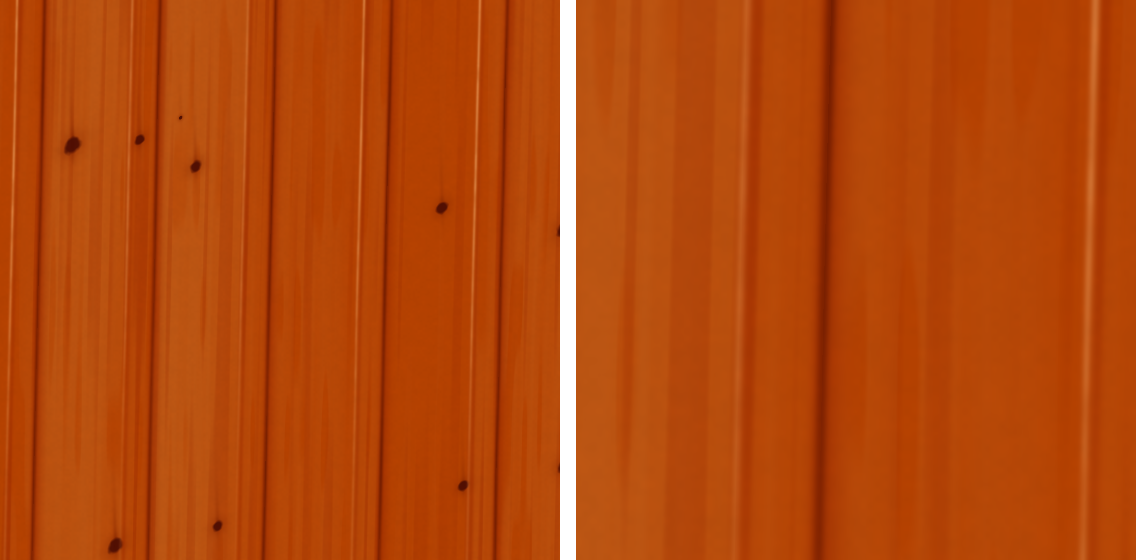
Left: the whole. Right: its middle third, enlarged.
Write a Shadertoy shader that draws this texture.

```glsl
// Varnished pine panelling: slightly leaning boards with grooves, glossy bevels, grain and knots.
#define BOARD_PITCH 0.2065
#define FIRST_GROOVE 0.057
#define LEAN 0.023
#define BEVEL_START 0.76
#define GROOVE_WIDTH 0.0036
#define SHADOW_WIDTH 0.013
#define GLINT_WIDTH 0.0026
#define GRAIN_AMOUNT 0.45
#define KNOT_RADIUS 0.017
#define SPECKLE 0.018

const vec3 DEEP_ORANGE = vec3(0.705, 0.255, 0.005);
const vec3 PALE_ORANGE = vec3(0.735, 0.335, 0.075);
const vec3 RED_SHADE = vec3(0.63, 0.18, 0.0);
const vec3 GROOVE_BROWN = vec3(0.45, 0.11, 0.0);
const vec3 KNOT_BROWN = vec3(0.29, 0.045, 0.01);
const vec3 GLINT = vec3(0.83, 0.47, 0.22);

float hash(vec2 p) {
    return fract(sin(dot(p, vec2(127.1, 311.7))) * 43758.5453);
}

float noise(vec2 p) {
    vec2 cell = floor(p), f = fract(p);
    f = f * f * (3.0 - 2.0 * f);
    return mix(mix(hash(cell), hash(cell + vec2(1, 0)), f.x),
               mix(hash(cell + vec2(0, 1)), hash(cell + vec2(1, 1)), f.x), f.y);
}

float bell(float d, float width) {
    return exp(-d * d / (width * width));
}

// Centre across the board, height and radius of one knot: upper, lower, or small
vec3 knotPlace(float board, int kind) {
    float radius = KNOT_RADIUS * abs(cos(board * 0.7854));
    if (kind == 0) return vec3(0.27 + 0.07 * board, 0.74 - 0.037 * board, radius);
    if (kind == 1) return vec3(0.64 + 0.08 * cos(2.1 * board), 0.025 + 0.036 * board, radius * 0.9);
    return vec3(0.85 - 0.65 * board, 0.75 + 0.04 * board, KNOT_RADIUS * max(0.6 - 0.37 * board, 0.0));
}

void mainImage(out vec4 fragColor, in vec2 fragCoord) {
    vec2 uv = fragCoord / iResolution.y;
    float pixel = 1.0 / iResolution.y;

    // Board number and position across it
    float wobble = 0.0015 * (noise(vec2(uv.x * 5.0, uv.y * 4.0)) - 0.5);
    float across = (uv.x - FIRST_GROOVE - LEAN * uv.y + wobble) / BOARD_PITCH;
    float board = floor(across);
    float u = fract(across);
    float x = u * BOARD_PITCH;
    float seed = board * 17.0;

    // Base tone of each board and its bevel
    float boardTone = 0.5 + 0.5 * cos(1.366 * (board - 0.6));
    float edge = pixel / BOARD_PITCH;
    float bevel = smoothstep(BEVEL_START - edge, BEVEL_START + edge, u);
    float tone = mix(boardTone, 0.3, bevel);

    // Long grain, broad bands and growth figures
    float bend = 0.006 * noise(vec2(seed, uv.y * 3.0));
    float fineGrain = noise(vec2((x + bend) * 170.0 + seed, uv.y * 2.5 + seed));
    float broadGrain = noise(vec2((x + bend) * 45.0 + seed, uv.y * 1.3 + seed));
    float figure = noise(vec2((x + bend) * 75.0 - seed, uv.y * 4.5 - seed));
    tone += GRAIN_AMOUNT * (0.4 * fineGrain + 0.7 * broadGrain - 0.55);
    tone -= 0.4 * smoothstep(0.66, 0.85, figure);
    tone -= 0.35 * smoothstep(0.5, 0.74, u) * (1.0 - bevel) * (1.0 - 0.5 * uv.y);
    vec3 color = mix(DEEP_ORANGE, PALE_ORANGE, clamp(tone, 0.0, 1.1));
    float redStreak = smoothstep(0.58, 0.9, noise(vec2(x * 110.0 - seed, uv.y * 1.8 + seed)));
    color = mix(color, RED_SHADE, redStreak * mix(0.3, 0.5, bevel));

    // Knots with a reddish halo and a thin vertical streak
    for (int kind = 0; kind < 3; kind++) {
        vec3 knot = knotPlace(board, kind);
        float size = knot.z / KNOT_RADIUS;
        vec2 d = vec2((u - knot.x) * BOARD_PITCH, uv.y - knot.y);
        float dist = length(vec2(d.x, d.y - 0.35 * d.x));
        dist += 0.004 * size * (noise(d * 160.0 + seed) - 0.5);
        float tail = bell(d.x + 0.05 * d.y, 0.004) * exp(-abs(d.y) / (d.y > 0.0 ? 0.06 : 0.02));
        float halo = bell(dist, knot.z * 1.35 + 0.0001);
        float core = 1.0 - smoothstep(knot.z * 0.55, knot.z * 1.05 + 0.0001, dist);
        color = mix(color, RED_SHADE * 0.85, clamp(0.65 * tail * size + 0.5 * halo, 0.0, 0.9));
        color = mix(color, KNOT_BROWN, 0.9 * core);
    }

    // Glossy bevel edge, with a dim line beside it
    float fromGlint = (u - BEVEL_START) * BOARD_PITCH;
    float shine = mix(0.25, 0.95, smoothstep(0.05, 0.75, uv.y)) * (1.0 - 0.5 * boardTone * boardTone);
    shine *= 0.75 + 0.4 * noise(vec2(seed, uv.y * 45.0));
    color = mix(color, RED_SHADE, 0.45 * bell(fromGlint - 0.006, 0.004));
    color = mix(color, GLINT, clamp(shine, 0.0, 1.0) * bell(fromGlint, max(GLINT_WIDTH, pixel)));

    // Groove with a soft shadow on its right
    float fromGroove = (u - step(0.5, u)) * BOARD_PITCH;
    float shadowWidth = fromGroove > 0.0 ? SHADOW_WIDTH : 0.5 * SHADOW_WIDTH;
    float depth = 0.6 + 0.35 * noise(vec2(board * 7.0, uv.y * 6.0));
    color = mix(color, RED_SHADE, 0.75 * bell(fromGroove, shadowWidth));
    color = mix(color, GROOVE_BROWN, depth * bell(fromGroove, max(GROOVE_WIDTH, pixel)));

    // Faint varnish mottling
    color *= 1.0 + SPECKLE * (noise(uv * 230.0) + noise(uv * 90.0) - 1.0);
    fragColor = vec4(clamp(color, 0.0, 1.0), 1.0);
}
```
